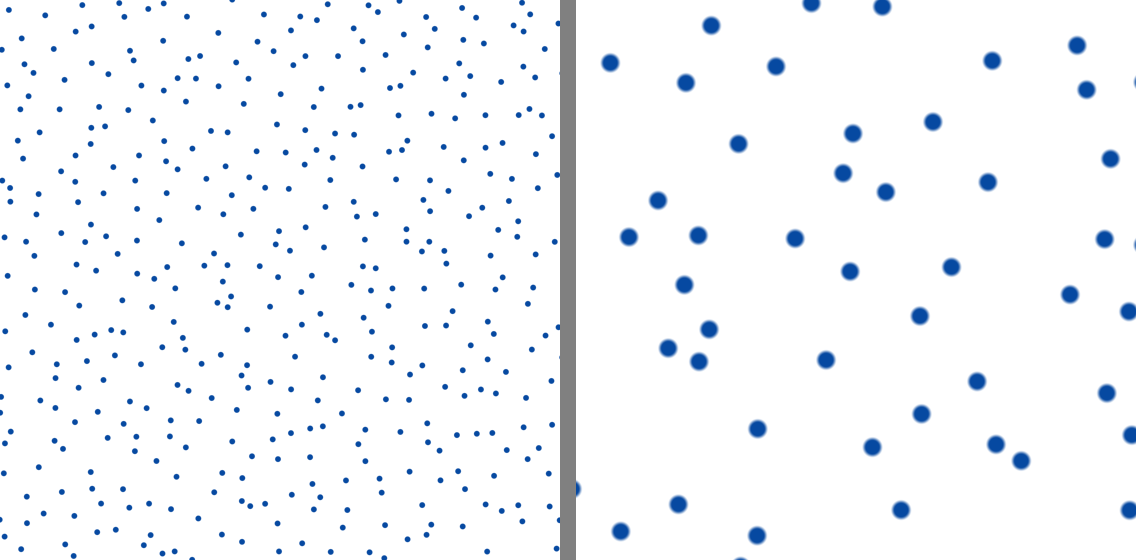
Left, the full canvas; right, a detail of the centre.
Reproduce this pattern procedurally as a Shadertoy shader.

```glsl
// Scatters small round blue dots over a white ground.
// Each cell of a tilted grid holds one dot, pushed off centre by a hash,
// and the nearest dot centre (cellular noise) gives the distance to draw.

const vec3 PAPER_WHITE = vec3(1.0);
const vec3 DOT_BLUE = vec3(0.025, 0.285, 0.63);

const float CELLS_ACROSS = 20.2;  // cells per canvas height
const float GRID_TILT = 0.47;     // radians, hides the grid rows
const float JITTER = 0.76;        // width of the dot's range in its cell
const float DOT_RADIUS = 0.0051;  // in canvas heights
const float EDGE_SOFTNESS = 0.0014;

// Two pseudo-random values in 0..1 for a cell
vec2 hash22(vec2 cell) {
    vec3 p = fract(cell.xyx * vec3(0.1031, 0.1030, 0.0973));
    p += dot(p, p.yzx + 33.33);
    return fract((p.xx + p.yz) * p.zy);
}

vec2 rotate(vec2 p, float angle) {
    float c = cos(angle), s = sin(angle);
    return vec2(c * p.x - s * p.y, s * p.x + c * p.y);
}

// Distance to the nearest jittered cell point, in cell units
float nearestPoint(vec2 p, float jitter) {
    vec2 cell = floor(p);
    float nearest = 8.0;
    for (int y = -1; y <= 1; y++) {
        for (int x = -1; x <= 1; x++) {
            vec2 neighbour = cell + vec2(x, y);
            vec2 centre = neighbour + 0.5 + jitter * (hash22(neighbour) - 0.5);
            nearest = min(nearest, distance(p, centre));
        }
    }
    return nearest;
}

// Coverage of a disc with a smooth rim
float discMask(float dist, float radius, float softness) {
    return 1.0 - smoothstep(radius - softness, radius + softness, dist);
}

void mainImage(out vec4 fragColor, in vec2 fragCoord) {
    vec2 uv = fragCoord / iResolution.y;

    // Tilted grid, offset to keep cell numbers positive
    vec2 gridPos = rotate(uv, GRID_TILT) * CELLS_ACROSS + 60.0;
    float dist = nearestPoint(gridPos, JITTER) / CELLS_ACROSS;

    // The rim never gets thinner than a pixel
    float softness = max(EDGE_SOFTNESS, 0.7 / iResolution.y);
    float dots = discMask(dist, DOT_RADIUS, softness);

    fragColor = vec4(mix(PAPER_WHITE, DOT_BLUE, dots), 1.0);
}
```
